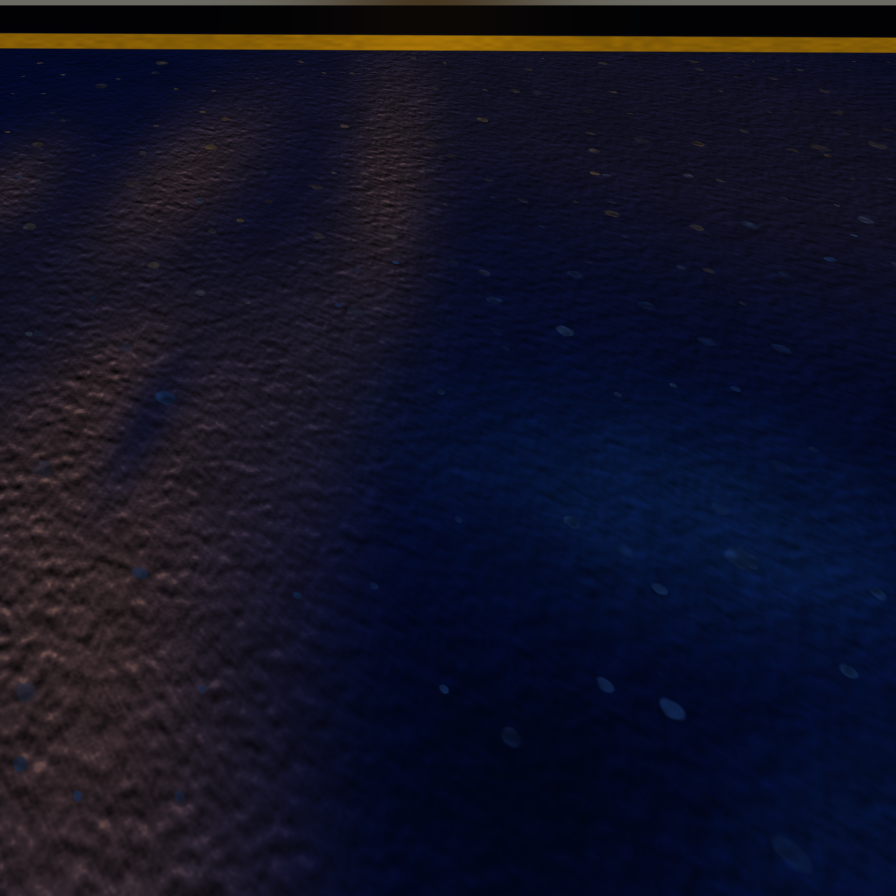
Write a WebGL 2 fragment shader that draws this texture.

```glsl
#version 300 es
precision highp float;
// Night asphalt seen at a slant: warm lamp light falls in streaks from the left,
// cool navy shade fills the right, and a yellow line runs along the far kerb.
// Grain and pale flecks live in ground coordinates that shrink with distance.

#define HORIZON 1.36
#define GRAIN_SCALE 82.0
#define GRAIN_DEPTH 1.5
#define FLECK_CELLS 8.5
#define FLECK_CHANCE 0.36
#define NAVY vec3(0.008, 0.031, 0.145)
#define VIOLET vec3(0.070, 0.066, 0.128)
#define LAMP vec3(0.205, 0.148, 0.142)
#define SHEEN vec3(0.020, 0.075, 0.110)
#define YELLOW vec3(0.56, 0.39, 0.025)
#define KERB vec3(0.42, 0.42, 0.39)

out vec4 fragColor;
uniform vec2 u_resolution;

float hash(vec2 p) {
  return fract(sin(dot(p, vec2(127.1, 311.7))) * 43758.5453);
}

float noise(vec2 p) {
  vec2 i = floor(p), f = fract(p);
  f = f * f * (3.0 - 2.0 * f);
  return mix(mix(hash(i), hash(i + vec2(1, 0)), f.x),
             mix(hash(i + vec2(0, 1)), hash(i + vec2(1, 1)), f.x), f.y);
}

float fbm(vec2 p) {
  float sum = 0.0, amp = 0.5;
  for (int i = 0; i < 3; i++) {
    sum += amp * noise(p);
    p = mat2(1.6, 1.2, -1.2, 1.6) * p + 7.3;
    amp *= 0.55;
  }
  return sum;
}

vec2 rotate(vec2 p, float a) {
  return vec2(cos(a) * p.x + sin(a) * p.y, cos(a) * p.y - sin(a) * p.x);
}

// Soft elliptical pool, with its long axis turned by angle.
float pool(vec2 p, vec2 centre, float angle, vec2 radii) {
  vec2 d = rotate(p - centre, angle) / radii;
  return exp(-dot(d, d));
}

// Amount of lamp light on the ground.
float lampLight(vec2 p) {
  float field = smoothstep(0.46, 0.12, p.x) * smoothstep(0.70, 0.46, p.y - 0.25 * p.x);
  field *= 0.80 + 0.2 * pool(p, vec2(0.08, 0.32), 1.4, vec2(0.3, 0.16));
  float light = 0.88 * field;
  light += 0.72 * pool(p, vec2(0.205, 0.80), 0.72, vec2(0.135, 0.058));
  light += 0.62 * pool(p, vec2(0.435, 0.81), 1.50, vec2(0.150, 0.055));
  light += 0.60 * pool(p, vec2(0.010, 0.79), 0.70, vec2(0.085, 0.040));
  light += 0.26 * pool(p, vec2(0.360, 0.60), 1.45, vec2(0.200, 0.090));
  light += 0.28 * pool(p, vec2(0.130, 0.60), 0.60, vec2(0.100, 0.040));
  light *= 1.0 - 0.65 * pool(p, vec2(0.165, 0.53), 1.07, vec2(0.100, 0.028));
  return clamp(light, 0.0, 1.0);
}

// Scattered flecks: returns (coverage, random tone).
vec2 flecks(vec2 ground) {
  vec2 result = vec2(0.0);
  for (int layer = 0; layer < 2; layer++) {
    float seed = float(layer) * 37.0 + 5.0;
    vec2 p = ground * FLECK_CELLS * (1.0 + 0.45 * float(layer)) + seed * 0.37;
    vec2 id = floor(p) + seed;
    vec2 centre = 0.3 + 0.4 * vec2(hash(id + 1.7), hash(id + 8.3));
    float size = mix(0.07, 0.18, pow(hash(id + 4.1), 1.5));
    vec2 d = rotate(fract(p) - centre, -0.45) / (size * vec2(1.0, 0.58));
    float wobble = 0.35 * (noise(p * 14.0) - 0.5);
    float shape = smoothstep(1.1, 0.7, length(d) + wobble);
    shape *= step(hash(id), FLECK_CHANCE) * mix(0.25, 1.0, hash(id + 2.9));
    if (shape > result.x) result = vec2(shape, hash(id + 6.2));
  }
  return result;
}

void main() {
  vec2 p = gl_FragCoord.xy / u_resolution;
  float pixel = 1.0 / u_resolution.y;
  float scale = HORIZON - p.y;
  vec2 ground = vec2((p.x - 0.5) / scale, 0.9 / scale);

  // Broad light and shade
  float lamp = lampLight(p);
  float haze = pool(p, vec2(0.88, 0.82), -0.25, vec2(0.42, 0.17));
  haze += 0.75 * pool(p, vec2(0.08, 0.68), 0.0, vec2(0.36, 0.10));
  haze += 0.45 * pool(p, vec2(0.55, 0.90), 0.0, vec2(0.16, 0.12));
  vec3 color = mix(NAVY, VIOLET, clamp(haze, 0.0, 0.9));
  color = mix(color, LAMP, lamp);
  float cool = pool(p, vec2(0.78, 0.42), -0.30, vec2(0.30, 0.11));
  cool += 0.5 * pool(p, vec2(0.97, 0.08), 0.6, vec2(0.16, 0.12));
  color += SHEEN * cool * (0.5 + 0.5 * fbm(ground * 12.0));
  color *= 1.0 - 0.3 * pool(p, vec2(0.58, 0.10), 0.0, vec2(0.20, 0.16));

  // Embossed grain, lit from the upper left
  vec2 grain = rotate(ground, -0.35) * GRAIN_SCALE * vec2(0.75, 1.25);
  float relief = fbm(grain) - fbm(grain + vec2(-0.35, 0.55));
  float strength = GRAIN_DEPTH * (0.45 + 0.75 * lamp + 0.2 * haze);
  color *= max(0.15, 1.0 + strength * relief);
  color += vec3(0.10, 0.07, 0.03) * lamp * smoothstep(0.15, 0.45, relief);
  color *= 0.86 + 0.3 * fbm(ground * 18.0);

  // Flecks, bluish when near and ochre when far
  vec2 fleck = flecks(ground);
  float far = smoothstep(0.55, 0.92, p.y + 0.25 * (fleck.y - 0.5));
  vec3 fleckColor = mix(vec3(0.09, 0.20, 0.38), vec3(0.30, 0.24, 0.16), far);
  float mottling = 0.4 + 0.8 * noise(grain * 1.3);
  color = mix(color, fleckColor * mottling, 0.75 * fleck.x);

  // Dark gutter, painted line and pale kerb
  float column = pool(p, vec2(0.48, 0.98), 0.0, vec2(0.13, 0.2));
  float lineY = 0.9545 - 0.005 * p.x;
  vec3 gutter = vec3(0.008, 0.009, 0.016) + vec3(0.035, 0.020, 0.004) * column;
  color = mix(color, gutter, smoothstep(-0.004, 0.004, p.y - lineY - 0.008));
  float stripe = smoothstep(pixel, -pixel, abs(p.y - lineY) - 0.0085);
  vec3 paint = YELLOW * (0.92 + 0.2 * column + 0.15 * (noise(p * vec2(90.0, 300.0)) - 0.5));
  color = mix(color, paint, stripe);
  vec3 kerb = mix(KERB, vec3(0.27, 0.21, 0.13), column);
  color = mix(color, kerb, smoothstep(-pixel, pixel, p.y - 0.994));

  fragColor = vec4(color, 1.0);
}
```
